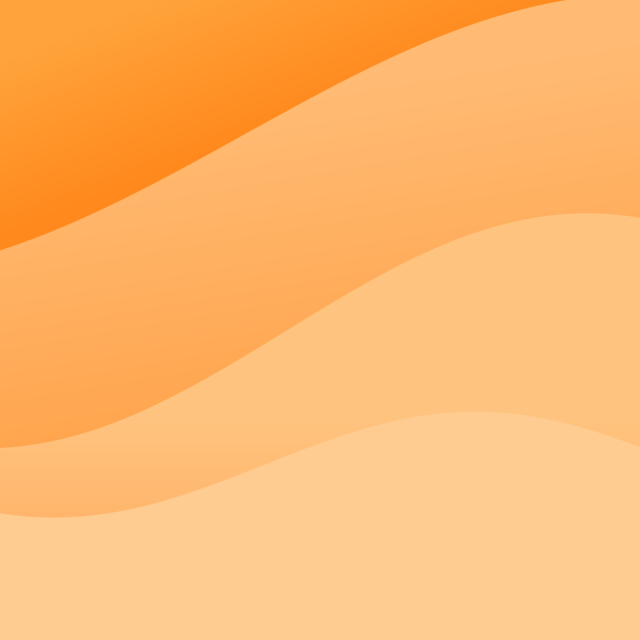
Write a WebGL 2 fragment shader that draws this background.

```glsl
#version 300 es
precision highp float;

uniform vec2 u_resolution;
out vec4 fragColor;

// Height of a sine crest line that rises through the point "middle"
float waveHeight(float x, vec2 middle, float amplitude, float frequency) {
    return middle.y + amplitude * sin(frequency * (x - middle.x));
}

// Soft coverage of the area below a wave, widened by its local slope
float waveMask(vec2 p, vec2 middle, float amplitude, float frequency, float pixel) {
    float slope = amplitude * frequency * cos(frequency * (p.x - middle.x));
    float gap = waveHeight(p.x, middle, amplitude, frequency) - p.y;
    float signedDistance = gap / sqrt(1.0 + slope * slope);
    return smoothstep(-0.75 * pixel, 0.75 * pixel, signedDistance);
}

// Linear gradient running down the canvas, tilted by "tilt"
vec3 slantedGradient(vec2 p, float tilt, vec2 span, vec3 upper, vec3 lower) {
    float depth = 1.0 - p.y + tilt * p.x;
    float t = clamp((depth - span.x) / (span.y - span.x), 0.0, 1.0);
    return mix(upper, lower, t);
}

void main() {
    vec2 p = gl_FragCoord.xy / u_resolution;
    float pixel = 1.0 / min(u_resolution.x, u_resolution.y);

    // Layer colours from back to front
    vec3 sky = slantedGradient(p, 0.40, vec2(0.08, 0.37),
        vec3(1.0, 0.645, 0.240), vec3(1.0, 0.537, 0.112));
    vec3 apricot = slantedGradient(p, 0.17, vec2(0.22, 0.70),
        vec3(1.0, 0.735, 0.455), vec3(1.0, 0.648, 0.308));
    vec3 sand = slantedGradient(p, 0.0, vec2(0.655, 0.82),
        vec3(0.998, 0.765, 0.498), vec3(1.0, 0.708, 0.415));
    vec3 cream = vec3(0.998, 0.796, 0.569);

    // Overlapping waves
    float farWave = waveMask(p, vec2(0.380, 0.789), 0.2215, 2.50, pixel);
    float middleWave = waveMask(p, vec2(0.447, 0.4831), 0.1836, 3.342, pixel);
    float nearWave = waveMask(p, vec2(0.4134, 0.2741), 0.0827, 4.778, pixel);

    vec3 color = mix(sky, apricot, farWave);
    color = mix(color, sand, middleWave);
    color = mix(color, cream, nearWave);
    fragColor = vec4(color, 1.0);
}
```
